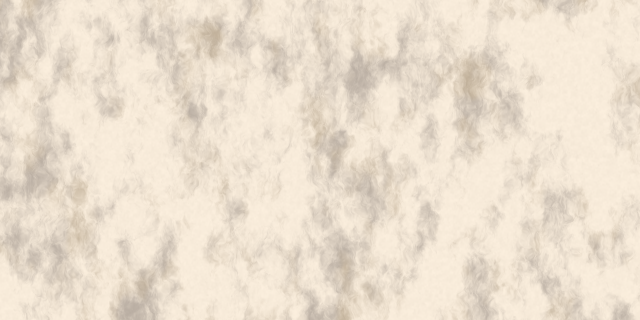
This texture is drawn by a Shadertoy shader. Its source:

```glsl
// Draws cream marbled paper with soft, upright grey and ochre clouds.

const vec3 CREAM = vec3(0.972, 0.923, 0.855);
const vec3 GREY  = vec3(0.735, 0.690, 0.645);
const vec3 OCHRE = vec3(0.765, 0.700, 0.610);

// Integer hash of a lattice cell, 0 to 1
float hash(ivec2 cell, int seed) {
    uvec2 q = uvec2(cell + seed * ivec2(71, 113));
    uint h = q.x * 1597334673u ^ q.y * 3812015801u;
    h = (h ^ (h >> 15)) * 2246822519u;
    h = (h ^ (h >> 13)) * 3266489917u;
    return float((h ^ (h >> 16)) >> 8) / 16777216.0;
}

// Smooth value noise
float valueNoise(vec2 p, int seed) {
    ivec2 cell = ivec2(floor(p));
    vec2 f = fract(p);
    vec2 u = f * f * f * (f * (f * 6.0 - 15.0) + 10.0);
    float low  = mix(hash(cell, seed), hash(cell + ivec2(1, 0), seed), u.x);
    float high = mix(hash(cell + ivec2(0, 1), seed), hash(cell + ivec2(1, 1), seed), u.x);
    return mix(low, high, u.y);
}

// Layered noise, turned a little per octave to hide the lattice
float fbm(vec2 p, int octaves, float gain, int seed) {
    float sum = 0.0, weight = 1.0, total = 0.0;
    for (int i = 0; i < octaves; i++) {
        sum += weight * valueNoise(p, seed + i);
        total += weight;
        weight *= gain;
        p = mat2(0.96, 0.28, -0.28, 0.96) * p * 2.03 + 3.7;
    }
    return sum / total;
}

// Amount of stain: broad clouds broken up by ragged wisps and faint streaks
float stainAmount(vec2 p) {
    vec2 warp = vec2(fbm(p * 18.0, 3, 0.6, 11), fbm(p * 18.0, 3, 0.6, 23)) - 0.5;
    float clouds  = fbm((p + 0.05 * warp) * vec2(4.6, 2.6), 3, 0.5, 37);
    float wisps   = fbm((p + 0.035 * warp) * vec2(15.0, 9.0), 5, 0.70, 53);
    float streaks = fbm(p * vec2(26.0, 5.0), 3, 0.5, 71);
    float density = 0.38 * clouds + 0.62 * wisps + 0.07 * (streaks - 0.5);
    return smoothstep(0.415, 0.81, density);
}

// Fine paper tooth, centred on zero
float paperGrain(vec2 p) {
    return fbm(p * vec2(90.0, 80.0), 2, 0.8, 89) - 0.5;
}

void mainImage(out vec4 fragColor, in vec2 fragCoord) {
    vec2 p = fragCoord / iResolution.y;

    // Stain hue drifts between grey and ochre
    float warmth = smoothstep(0.42, 0.80, fbm(p * vec2(12.0, 8.0), 3, 0.6, 97));
    vec3 stain = mix(GREY, OCHRE, warmth);

    vec3 color = mix(CREAM, stain, stainAmount(p));
    color += 0.032 * paperGrain(p);

    fragColor = vec4(clamp(color, 0.0, 1.0), 1.0);
}
```
